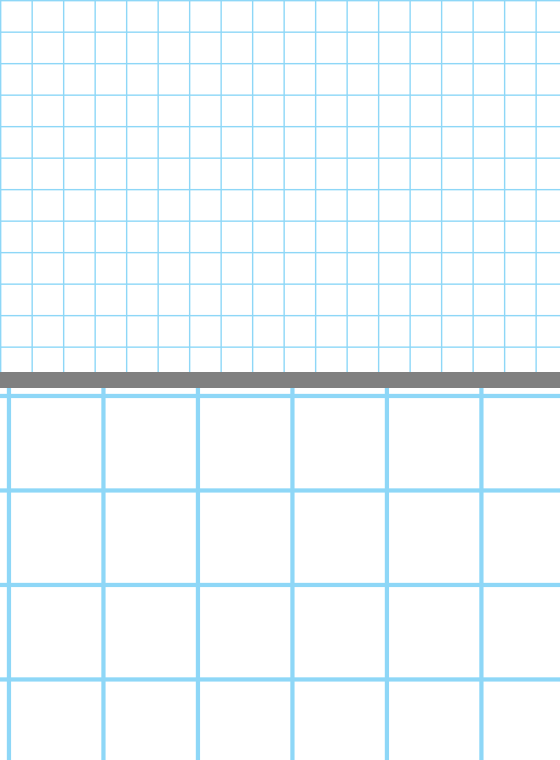
Top: the whole. Bottom: its middle third, enlarged.
Give the GLSL for this pattern, as a WebGL 2 fragment shader.

```glsl
#version 300 es
precision highp float;

uniform vec2 u_resolution;
out vec4 fragColor;

// Share of a pixel covered by a ruled line, per axis
vec2 lineCoverage(vec2 p, float pitch, float halfWidth, float pixel) {
  vec2 d = abs(p - pitch * round(p / pitch));
  vec2 inner = max(d - 0.5 * pixel, vec2(-halfWidth));
  vec2 outer = min(d + 0.5 * pixel, vec2(halfWidth));
  return clamp((outer - inner) / pixel, 0.0, 1.0);
}

void main() {
  // Canvas height is one unit, measured from the top left corner
  float pixel = 1.0 / u_resolution.y;
  vec2 p = vec2(gl_FragCoord.x, u_resolution.y - gl_FragCoord.y) * pixel;

  // The first rulings lie flush with the left and top edges
  vec2 ruled = lineCoverage(p - 0.0018, 0.08467, 0.0019, pixel);
  float ink = 1.0 - (1.0 - ruled.x) * (1.0 - ruled.y);

  vec3 paper = vec3(1.0);
  vec3 skyBlue = vec3(0.555, 0.845, 0.97);
  fragColor = vec4(mix(paper, skyBlue, ink), 1.0);
}
```
